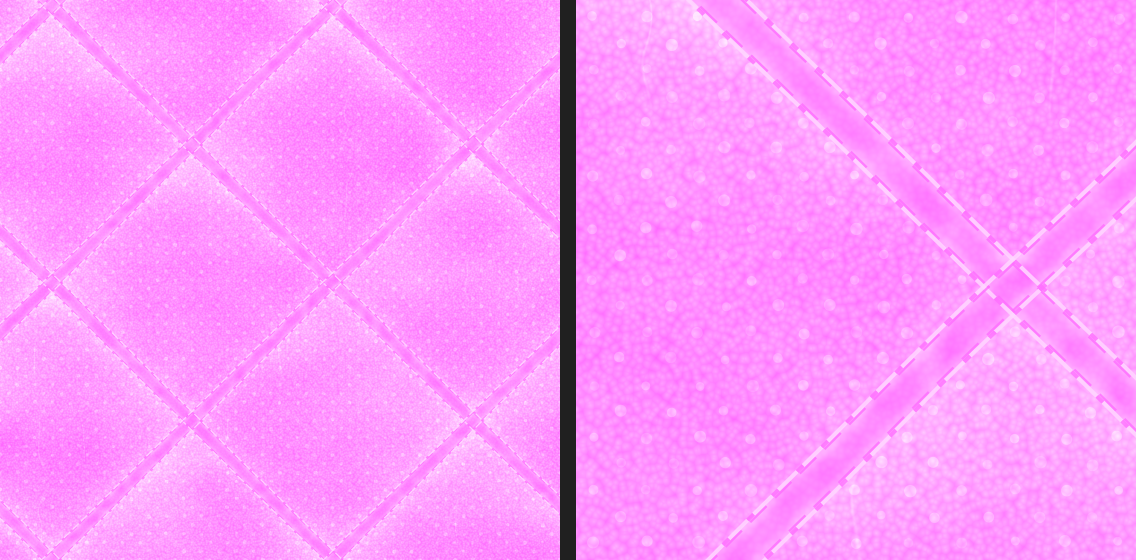
Left, the full canvas; right, a detail of the centre.
This pattern is drawn by a Shadertoy shader. Its source:

```glsl
#define PERIOD vec2(0.502, 0.494)    // quilt repeat across and down
#define CROSSING vec2(0.594, 0.495)  // one seam crossing
#define DIAMOND_SIDE 0.352
#define SEAM_HALF 0.0115             // centre of seam to stitch row
#define THREAD_HALF 0.0012
#define STITCHES 17.0                // per diamond side
#define DOT_GRID 32.0
#define DOT_RADIUS 0.0034
#define BASE_TONE 0.556
#define THREAD_TONE 0.84
#define SLIT_TONE 0.43
#define GRAIN 0.16

float hash(vec2 p) {
    vec3 q = fract(p.xyx * 0.1031);
    q += dot(q, q.yzx + 33.33);
    return fract((q.x + q.y) * q.z);
}

float noise(vec2 p) {
    vec2 i = floor(p), f = fract(p);
    f = f * f * (3.0 - 2.0 * f);
    return mix(mix(hash(i), hash(i + vec2(1, 0)), f.x),
               mix(hash(i + vec2(0, 1)), hash(i + 1.0), f.x), f.y);
}

float fbm(vec2 p) {
    float sum = 0.0, amp = 0.5;
    for (int i = 0; i < 5; i++) {
        sum += amp * noise(p);
        p = mat2(1.6, 1.2, -1.2, 1.6) * p + 7.3;
        amp *= 0.5;
    }
    return sum;
}

// Distance to the nearest pebble centre of the leather
float pebbles(vec2 p) {
    vec2 i = floor(p), f = fract(p);
    float nearest = 2.0;
    for (int k = 0; k < 9; k++) {
        vec2 o = vec2(k % 3, k / 3) - 1.0;
        vec2 centre = o + vec2(hash(i + o), hash(i + o + 37.0));
        nearest = min(nearest, length(centre - f));
    }
    return nearest;
}

// Staggered pale dots, unevenly worn
float dots(vec2 uv, float px) {
    float cover = 0.0;
    for (int k = 0; k < 2; k++) {
        vec2 g = uv * DOT_GRID + 0.5 * float(k);
        vec2 id = floor(g) + 57.0 * float(k);
        vec2 shift = 0.07 * (vec2(hash(id), hash(id + 19.0)) - 0.5);
        float d = length(fract(g) - 0.5 - shift) / DOT_GRID;
        float radius = DOT_RADIUS * mix(0.75, 1.1, hash(id + 41.0));
        cover += smoothstep(px, -px, d - radius) * mix(0.5, 1.0, hash(id + 73.0));
    }
    return cover;
}

// Sparse fine upright creases
float creases(vec2 uv, float px) {
    vec2 g = uv * vec2(9.0, 7.0), id = floor(g), f = fract(g);
    float x = mix(0.3, 0.7, hash(id + 5.0)) + 0.12 * (noise(uv * 35.0) - 0.5);
    float d = abs(f.x - x) / 9.0;
    float reach = smoothstep(0.1, 0.35, f.y) * smoothstep(0.9, 0.6, f.y);
    return smoothstep(0.0009 + px, 0.0, d) * reach * step(0.68, hash(id + 11.0));
}

// Pale thread dashes, each with a dark slit on its inner side
float stitch(float tone, float d, float along, float px) {
    float side = abs(d) - SEAM_HALF;
    float soft = px * STITCHES / DIAMOND_SIDE;
    float phase = fract(along * STITCHES + 0.4 * step(0.0, d));
    float dash = smoothstep(-soft, soft, 0.38 - abs(phase - 0.5));
    float slitDash = smoothstep(-soft, soft, 0.33 - abs(fract(phase + 0.28) - 0.5));
    float thread = smoothstep(px, -px, abs(side - 0.0005) - THREAD_HALF);
    float slit = smoothstep(px, -px, abs(side + 0.0015) - 0.0007);
    tone = mix(tone, THREAD_TONE, thread * dash * 0.85);
    tone = mix(tone, SLIT_TONE, thread * (1.0 - dash) * 0.75);
    return mix(tone, SLIT_TONE, slit * slitDash * 0.8);
}

void mainImage(out vec4 fragColor, in vec2 fragCoord) {
    vec2 uv = fragCoord / iResolution.y;
    float px = 0.65 / iResolution.y;

    // Diagonal coordinates: seams lie on whole numbers
    vec2 wobble = 0.003 * (vec2(noise(uv * 9.0), noise(uv * 9.0 + 31.0)) - 0.5);
    vec2 q = (uv + wobble - CROSSING) / PERIOD;
    vec2 diag = vec2(q.x + q.y, q.x - q.y);
    vec2 f = fract(diag);
    vec2 seam = (diag - round(diag)) * DIAMOND_SIDE;

    // Cloudy padded leather, paler toward the top of each diamond
    float cloud = fbm(uv * vec2(7.0, 10.0) + 3.0) - 0.48;
    float tone = BASE_TONE + 0.21 * cloud + 0.03 * (f.x - f.y);
    vec2 upper = max(vec2(1.0 - f.x, f.y) * DIAMOND_SIDE - SEAM_HALF, 0.0);
    vec2 lower = max(vec2(f.x, 1.0 - f.y) * DIAMOND_SIDE - SEAM_HALF, 0.0);
    vec2 glow = 0.12 * exp(-upper / 0.036) + 0.1 * exp(-lower / 0.02);
    tone += (glow.x + glow.y) * (0.85 + 0.9 * cloud);

    // Sunken seam channels with pale rims
    vec2 inside = smoothstep(vec2(px), vec2(-px), abs(seam) - SEAM_HALF);
    vec2 rise = smoothstep(vec2(0.25), vec2(0.95), abs(seam) / SEAM_HALF);
    vec2 channel = 0.54 + 0.12 * rise + 0.14 * (noise(uv * 70.0) - 0.5);
    tone = mix(tone, channel.x, inside.x);
    tone = mix(tone, channel.y, inside.y);

    // Grain and wear, calmer inside the channels
    vec2 turned = mat2(0.8, 0.6, -0.6, 0.8) * uv;
    float grain = 0.45 - pebbles(turned * 240.0) + 0.5 * (noise(turned * 310.0) - 0.5);
    float flat_ = 1.0 - max(inside.x, inside.y);
    tone += GRAIN * grain * mix(0.35, 1.0, flat_);
    tone += (0.14 * dots(uv, px) + 0.07 * creases(uv, px)) * flat_;

    tone = stitch(tone, seam.x, f.y, px);
    tone = stitch(tone, seam.y, f.x, px);
    fragColor = vec4(1.0, clamp(tone, 0.4, 0.9), 1.0, 1.0);
}
```
